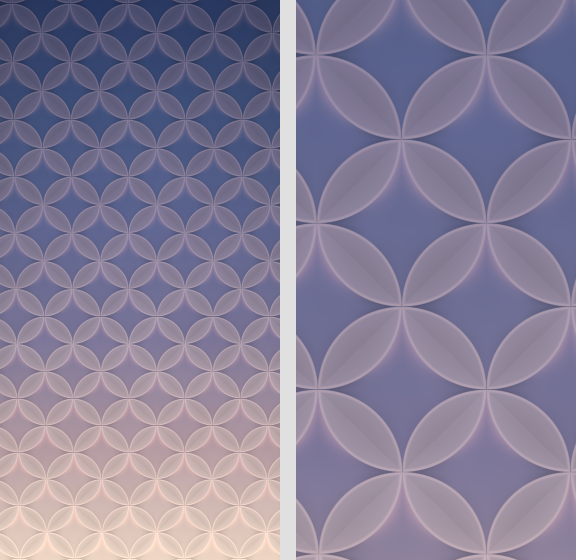
Left: the whole. Right: its middle third, enlarged.
Reproduce this pattern procedurally as a WebGL 2 fragment shader.

```glsl
#version 300 es
precision highp float;

uniform vec2 u_resolution;
out vec4 fragColor;

const float COLUMN_PITCH = 0.2065;   // node spacing at the first row, in widths
const float PITCH_SHRINK = 0.0116;   // loss of spacing from top to bottom
const float ROW_DENSITY = 3.96;
const vec2 FIRST_NODE = vec2(0.56, 0.0586);
const float ARC_RADIUS = 0.70711;
const float RIM_WIDTH = 0.013;
const float GLOW_REACH = 0.06;
const float SHADOW_REACH = 0.07;
const float SHADOW_DEPTH = 0.30;
const float MOTTLE = 0.012;
const vec3 GLOW_TINT = vec3(0.19, 0.10, 0.06);
const vec3 RIM_TINT = vec3(0.09, 0.07, 0.06);

// Ground and petal colours, evenly spaced from top to bottom
const vec3 GROUND[6] = vec3[6](
    vec3(0.16, 0.22, 0.38), vec3(0.25, 0.32, 0.49), vec3(0.37, 0.40, 0.57),
    vec3(0.48, 0.46, 0.60), vec3(0.71, 0.61, 0.64), vec3(0.93, 0.84, 0.77));
const vec3 PETAL[6] = vec3[6](
    vec3(0.29, 0.30, 0.43), vec3(0.41, 0.40, 0.52), vec3(0.51, 0.48, 0.59),
    vec3(0.62, 0.57, 0.64), vec3(0.78, 0.69, 0.69), vec3(0.94, 0.85, 0.78));

vec3 ramp(vec3 stops[6], float t) {
    float s = clamp(t, 0.0, 1.0) * 5.0;
    int i = min(int(s), 4);
    return mix(stops[i], stops[i + 1], s - float(i));
}

float layeredSines(vec2 p) {
    float sum = 0.0, weight = 0.5;
    for (int i = 0; i < 4; i++) {
        sum += weight * sin(p.x + 1.7 * sin(p.y)) * cos(p.y - 0.6 * p.x);
        p = mat2(1.5, 1.1, -1.1, 1.5) * p + 2.3;
        weight *= 0.55;
    }
    return sum;
}

// Signed distance to the nearest petal edge, negative inside a petal
float petalDistance(vec2 cell) {
    vec2 m = abs(cell);
    vec2 toNeighbour = vec2(max(m.x, m.y) - 1.0, min(m.x, m.y));
    return length(toNeighbour) - ARC_RADIUS;
}

void main() {
    vec2 uv = gl_FragCoord.xy / u_resolution;
    float down = 1.0 - uv.y;

    // Slightly receding lattice, turned so that nodes fall on integers
    float pitch = COLUMN_PITCH - PITCH_SHRINK * (down - FIRST_NODE.y);
    float column = (uv.x - FIRST_NODE.x) / pitch;
    float row = 0.5 * ROW_DENSITY * (down - FIRST_NODE.y) / pitch;
    vec2 cell = fract(vec2(column + row, column - row)) - 0.5;
    float side = 0.5 * (cell.x + cell.y);
    float up = 0.5 * (cell.y - cell.x);

    float d = petalDistance(cell);
    float pixel = 1.41421 / (pitch * u_resolution.x);
    float petalMask = 1.0 - smoothstep(-0.7 * pixel, 0.7 * pixel, d);
    float outside = max(d, 0.0);

    // Recessed ground: warm light under petals, shade in the side cusps
    vec3 ground = ramp(GROUND, down);
    float glow = exp(-outside / GLOW_REACH) * smoothstep(-0.02, 0.24, up);
    float cusp = smoothstep(0.12, 0.46, abs(side));
    float lowerEdge = 0.25 * smoothstep(0.05, -0.2, up);
    float shade = exp(-outside / SHADOW_REACH) * max(cusp, lowerEdge);
    ground += GLOW_TINT * glow * mix(0.8, 1.0, uv.y);
    ground *= 1.0 - SHADOW_DEPTH * shade * mix(0.6, 1.0, uv.y);

    // Raised petals: soft inner slope and a pale rim
    vec3 petal = ramp(PETAL, down);
    petal *= 1.0 - 0.05 * smoothstep(0.0, -0.2, d) + 0.06 * up;
    float rimWidth = max(RIM_WIDTH, 0.7 * pixel);
    float rim = exp(-pow((d + rimWidth) / rimWidth, 2.0));
    petal += RIM_TINT * rim;

    vec3 color = mix(ground, petal, petalMask);

    // Faint mottling and darker upper corners
    color += MOTTLE * layeredSines(uv * vec2(9.0, 18.0));
    color *= 1.0 - 0.35 * pow(abs(uv.x - 0.5), 2.0) * uv.y;
    fragColor = vec4(clamp(color, 0.0, 1.0), 1.0);
}
```
